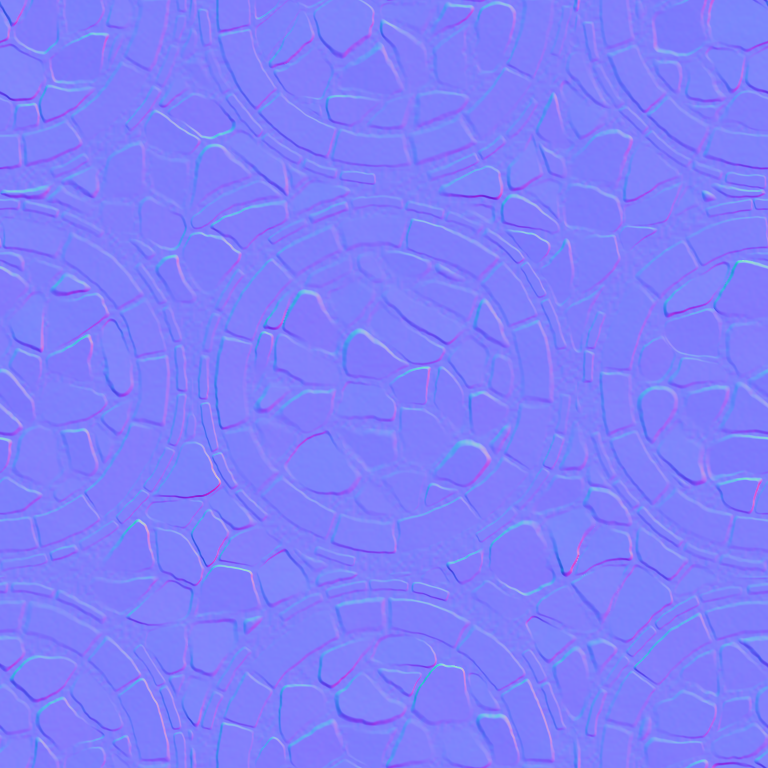
Give the GLSL for this texture map, as a Shadertoy shader.

```glsl
// Tangent-space normal map of worn paving: a 2 x 2 grid of round stone medallions.
// Each has irregular Voronoi stones inside two rings of bricks, with rubble between.
// A height field is built from edge distances, then its slopes become the colour.

const float TAU = 6.2831853;
const float MEDALLIONS = 2.0;    // repeats across and down
const float STONE_DENSITY = 8.0; // stones per medallion width
const float DISC_RADIUS = 0.35;
const float OUTER_RADIUS = 0.49;

vec2 hash2(vec2 p) {
    vec3 v = fract(p.xyx * vec3(0.1031, 0.1030, 0.0973));
    v += dot(v, v.yzx + 33.33);
    return fract((v.xx + v.yz) * v.zy);
}

// Value noise that wraps at the canvas edge for whole frequencies
float noise(vec2 q, float freq) {
    vec2 p = q * freq, i = floor(p), f = fract(p);
    float wrap = freq * MEDALLIONS;
    f = f * f * f * (f * (f * 6.0 - 15.0) + 10.0);
    float a = hash2(mod(i, wrap)).x;
    float b = hash2(mod(i + vec2(1, 0), wrap)).x;
    float c = hash2(mod(i + vec2(0, 1), wrap)).x;
    float d = hash2(mod(i + vec2(1, 1), wrap)).x;
    return mix(mix(a, b, f.x), mix(c, d, f.x), f.y);
}

float smoothMin(float a, float b, float k) {
    float h = max(k - abs(a - b), 0.0) / k;
    return min(a, b) - h * h * k * 0.25;
}

vec2 stoneSite(vec2 cell) {
    return cell + 0.03 + 0.94 * hash2(mod(cell, STONE_DENSITY * MEDALLIONS) + 7.0);
}

// Rounded distance to the stone's border; also gives its cell and centre
float stoneEdge(vec2 q, out vec2 cell, out vec2 centre) {
    vec2 p = q * STONE_DENSITY, base = floor(p);
    float nearest = 1e3;
    for (int y = -1; y <= 1; y++)
    for (int x = -1; x <= 1; x++) {
        vec2 c = base + vec2(x, y), s = stoneSite(c);
        float d = dot(s - p, s - p);
        if (d < nearest) { nearest = d; cell = c; centre = s; }
    }
    float edge = 1.0;
    for (int y = -2; y <= 2; y++)
    for (int x = -2; x <= 2; x++) {
        if (x == 0 && y == 0) continue;
        vec2 s = stoneSite(cell + vec2(x, y));
        float d = dot(0.5 * (centre + s) - p, normalize(s - centre));
        edge = smoothMin(edge, d, 0.09);
    }
    centre /= STONE_DENSITY;
    return edge / STONE_DENSITY;
}

float jointAngle(float i, float count, vec2 seed) {
    return i + 0.4 * hash2(vec2(mod(i, count), 3.0) + seed * 31.0).x;
}

// Ring of bricks: x is the distance to the brick's border, y its random value
vec2 brickRing(vec2 p, float radius, float halfWidth, float count, vec2 seed) {
    float r = length(p);
    float a = fract(atan(p.y, p.x) / TAU + hash2(seed + 5.0).x) * count;
    float i = floor(a);
    if (a < jointAngle(i, count, seed)) i -= 1.0;
    float along = min(a - jointAngle(i, count, seed), jointAngle(i + 1.0, count, seed) - a);
    float edge = smoothMin(along * TAU * r / count, halfWidth - abs(r - radius), 0.008);
    return vec2(edge, hash2(vec2(mod(i, count), 11.0) + seed * 17.0).y);
}

// Raised face with a bevelled border
float bevel(float edge, float gap, float width) {
    return smoothstep(gap, gap + width, edge);
}

float height(vec2 q) {
    // Wobble and chips on every outline
    vec2 warp = vec2(noise(q, 6.0), noise(q + 0.37, 6.0)) - 0.5;
    float chip = (noise(q, 31.0) - 0.5) * 0.006 + (noise(q, 67.0) - 0.5) * 0.003;
    float width = mix(0.005, 0.016, noise(q + 0.61, 7.0));
    vec2 warped = q + warp * 0.012;
    vec2 disc = floor(warped + 0.5), seed = mod(disc, MEDALLIONS);
    vec2 p = warped - disc;
    float r = length(p);

    // Field stones, kept clear of the rings
    vec2 cell, centre;
    float edge = stoneEdge(q + warp * 0.06, cell, centre);
    bool inside = r < 0.42;
    float siteRadius = length(centre - floor(centre + 0.5));
    bool kept = inside ? siteRadius < 0.385 : siteRadius > 0.445;
    float clearance = inside ? DISC_RADIUS - r : r - OUTER_RADIUS;
    edge = smoothMin(edge, clearance, 0.015) + chip;
    vec2 id = mod(cell, STONE_DENSITY * MEDALLIONS);
    vec2 look = hash2(id + 41.0), lean = hash2(id + 83.0) - 0.5;
    float stone = kept ? bevel(edge, mix(0.0005, 0.008, look.x), width) : 0.0;
    float relief = mix(0.001, 0.0036, look.y * look.y);
    float h = stone * (relief + dot(q - centre, lean * vec2(0.06, 0.1)));

    // Wide brick ring and thin, partly missing border ring
    vec2 brick = brickRing(p, 0.398, 0.046, 13.0, seed);
    float face = bevel(brick.x + chip * 0.7, 0.002, width);
    h += face * (mix(0.0012, 0.0028, brick.y) + (r - 0.398) * (brick.y - 0.5) * 0.07);
    vec2 strip = brickRing(p, 0.472, 0.017, 25.0, seed + 2.0);
    float border = bevel(strip.x + chip * 0.7, 0.002, width * 0.8) * step(0.2, strip.y);
    h += border * mix(0.001, 0.0024, strip.y);

    // Broad undulation, and grain that is rougher on the mortar
    float covered = max(stone, max(face, border));
    h += noise(q, 9.0) * 0.0014;
    h += noise(q, 96.0) * mix(0.0006, 0.00018, covered);
    return h + noise(q, 53.0) * mix(0.0005, 0.0002, covered);
}

void mainImage(out vec4 fragColor, in vec2 fragCoord) {
    vec2 q = fragCoord / iResolution.xy * MEDALLIONS;
    vec2 e = vec2(0.002, 0.0);
    vec2 slope = vec2(height(q + e.xy) - height(q - e.xy),
                      height(q + e.yx) - height(q - e.yx)) / (2.0 * e.x);
    vec3 normal = normalize(vec3(-slope, 1.0));
    vec3 tint = vec3(1.0, 1.0, 0.99);
    fragColor = vec4((normal * 0.5 + 0.5) * tint, 1.0);
}
```
